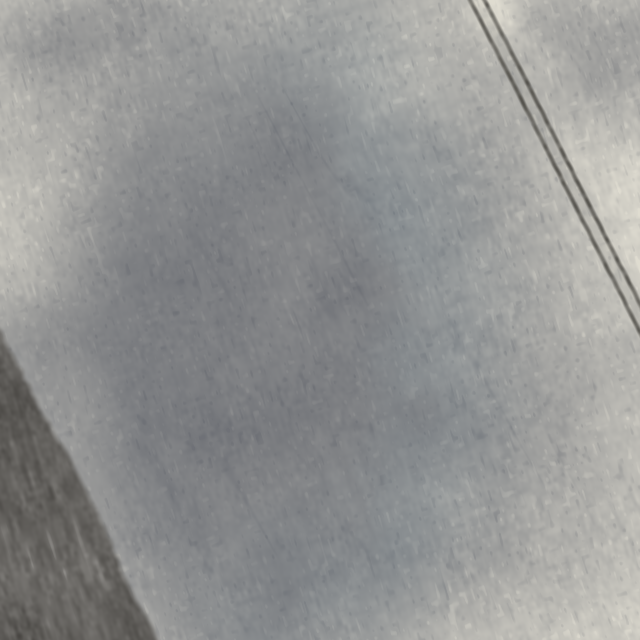
This texture is drawn by a WebGL 1 fragment shader. Its source:

```glsl
precision highp float;
uniform vec2 u_resolution;

#define ALONG vec2(0.455, -0.890)
#define SHADE_COLOR vec3(0.500, 0.506, 0.517)
#define PALE_COLOR vec3(0.825, 0.815, 0.778)
#define FIELD_COLOR vec3(0.400, 0.391, 0.377)
#define TRACK_COLOR vec3(0.330, 0.322, 0.300)
#define BLUE_TINT vec3(-0.016, 0.002, 0.011)
#define FIELD_EDGE 0.220
#define TRACK_CENTER 1.119
#define TRACK_GAP 0.0100
#define GRAIN 0.095
#define STREAKS 0.055
#define FLECKS 0.140

float hash(vec2 p) {
  vec3 q = fract(p.xyx * vec3(0.1031, 0.1030, 0.0973));
  q += dot(q, q.yzx + 33.33);
  return fract((q.x + q.y) * q.z);
}

// Smooth value noise in -1..1
float noise(vec2 p) {
  vec2 i = floor(p), f = fract(p);
  f = f * f * (3.0 - 2.0 * f);
  float low = mix(hash(i), hash(i + vec2(1, 0)), f.x);
  float high = mix(hash(i + vec2(0, 1)), hash(i + vec2(1, 1)), f.x);
  return mix(low, high, f.y) * 2.0 - 1.0;
}

float fbm(vec2 p) {
  float sum = 0.0, amp = 0.5;
  for (int i = 0; i < 4; i++) {
    sum += amp * noise(p);
    p = mat2(1.6, 1.2, -1.2, 1.6) * p + 17.3;
    amp *= 0.5;
  }
  return sum;
}

// Soft round patch, 1 at its center
float patchAt(vec2 p, vec2 center, vec2 radius) {
  vec2 d = (p - center) / radius;
  return exp(-dot(d, d));
}

void main() {
  vec2 uv = gl_FragCoord.xy / u_resolution;
  float pixel = 1.0 / min(u_resolution.x, u_resolution.y);
  vec2 across = vec2(-ALONG.y, ALONG.x);
  vec2 slope = vec2(dot(uv, across), dot(uv, ALONG));
  vec2 grid = slope + 3.0 + 0.004 * vec2(noise(uv * 9.0), noise(uv * 9.0 + 50.0));
  // Grain leans a little steeper than the slope
  vec2 lean = mat2(0.985, -0.174, 0.174, 0.985) * grid + 2.0;

  // Streaks that come and go, faint cross combing, short grain and sparse flecks
  float streak = noise(lean * vec2(110.0, 16.0)) * 0.6 + noise(grid * vec2(55.0, 7.0)) * 0.4;
  streak *= 0.8 + 0.5 * noise(uv * 11.0 + 70.0);
  float comb = noise(lean * vec2(19.0, 95.0) + 40.0);
  float grain = noise(lean * vec2(185.0, 80.0)) * 0.6 + noise(lean * vec2(125.0, 135.0) + 9.0) * 0.5;
  grain *= 0.9 + 0.5 * noise(uv * 24.0 + 90.0);
  float fleck = noise(lean * vec2(150.0, 85.0) + 140.0);
  fleck = sign(fleck) * smoothstep(0.5, 1.0, abs(fleck));
  // Thin dark scratches parallel to the tracks
  float scratch = 1.0 - smoothstep(0.0, 0.16, abs(noise(grid * vec2(26.0, 2.5) + 77.0)));
  scratch *= smoothstep(0.1, 0.7, noise(grid * vec2(9.0, 8.0) + 55.0));

  // Broad tone: a cloudy dark oval in paler ground
  vec2 warp = vec2(fbm(uv * 5.0 + 11.0), fbm(uv * 5.0 + 31.0));
  vec2 p = uv + 0.095 * warp + across * 0.008 * comb + ALONG * 0.016 * streak;
  float oval = length((p - vec2(0.42, 0.45)) / vec2(0.295, 0.44));
  float tone = 0.01 + 0.67 * smoothstep(0.55, 1.85, oval);
  tone += 0.38 * patchAt(p, vec2(1.00, 0.67), vec2(0.09, 0.18));
  tone += 0.50 * patchAt(p, vec2(0.81, 1.00), vec2(0.05, 0.07));
  tone += 0.20 * patchAt(p, vec2(0.61, 0.95), vec2(0.11, 0.10));
  tone += 0.24 * patchAt(p, vec2(0.08, 0.70), vec2(0.11, 0.09));
  tone += 0.28 * patchAt(p, vec2(1.00, 0.03), vec2(0.09, 0.09));
  tone -= 0.36 * patchAt(p, vec2(0.10, 0.97), vec2(0.12, 0.09));
  tone -= 0.36 * patchAt(p, vec2(0.97, 0.92), vec2(0.10, 0.09));
  tone -= 0.15 * patchAt(p, vec2(0.88, 0.27), vec2(0.10, 0.14));
  float rough = 0.75 + 0.45 * smoothstep(0.05, 0.5, tone);
  tone += 0.14 * fbm(uv * 9.0 + 5.0);
  tone += rough * (STREAKS * streak + 0.025 * comb + GRAIN * grain + FLECKS * fleck);
  tone -= 0.075 * scratch;
  vec3 color = mix(SHADE_COLOR, PALE_COLOR, clamp(tone, -0.2, 1.15));

  // Cool rim of the oval, mostly on its right
  float rim = exp(-pow((oval - 1.0) / 0.30, 2.0));
  color += BLUE_TINT * rim * (0.7 + 0.6 * warp.x) * smoothstep(0.1, 0.6, uv.x);

  // Twin tracks: thin straight ruts, finely ticked, with a grey strip between
  float trackX = slope.x - TRACK_CENTER + 0.0006 * noise(grid * vec2(1.0, 60.0));
  float rut = abs(abs(trackX) - TRACK_GAP);
  float trackMask = 1.0 - smoothstep(0.0004, 0.0042 + pixel, rut);
  float wear = 0.80 + 0.17 * noise(grid * vec2(30.0, 120.0)) + 0.08 * noise(grid * vec2(4.0, 26.0));
  color -= 0.030 * (1.0 - smoothstep(0.008, 0.016, abs(trackX)));
  color = mix(color, TRACK_COLOR, trackMask * wear);

  // Dark furrowed field in the lower left, with a patchy pale verge
  float edge = slope.x - FIELD_EDGE + 0.003 * noise(grid * vec2(2.0, 24.0));
  edge += 0.002 * noise(grid * vec2(8.0, 75.0)) - 0.008 * patchAt(uv, vec2(0.13, 0.25), vec2(0.12));
  float verge = smoothstep(-0.4, 0.8, noise(grid * vec2(2.0, 16.0) + 33.0));
  color += 0.030 * verge * exp(-pow((edge - 0.008) / 0.010, 2.0));
  float furrow = noise(lean * vec2(135.0, 30.0) + 60.0) * 0.65 + noise(grid * vec2(70.0, 11.0)) * 0.35;
  vec3 field = FIELD_COLOR + 0.062 * furrow + 0.045 * grain + 0.07 * fbm(uv * 8.0);
  field -= 0.05 * patchAt(uv, vec2(0.0, 0.30), vec2(0.10, 0.12));
  field += 0.15 * smoothstep(0.30, 0.80, furrow) * patchAt(uv, vec2(0.05, 0.10), vec2(0.07, 0.09));
  color = mix(field, color, smoothstep(-0.008, 0.005, edge));

  gl_FragColor = vec4(clamp(color, 0.0, 1.0), 1.0);
}
```
